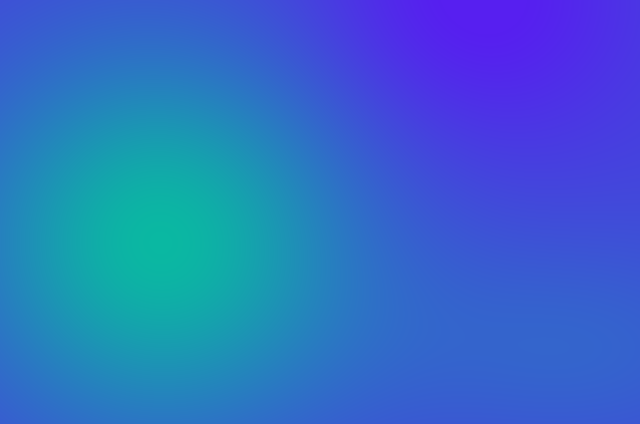
A Shadertoy shader for this background:

```glsl
// A soft backdrop: a teal glow at the left, violet at the upper right, calm blue below it.
// Three elliptical Gaussian glows shape one smooth field,
// and that field blends between two end colours.

const vec3 TEAL   = vec3(0.040, 0.720, 0.635);
const vec3 VIOLET = vec3(0.340, 0.120, 0.940);

// Field level far from every glow: 0 is teal, 1 is violet
const float BASE_LEVEL = 0.75;

// Centres and radii are fractions of the canvas
const vec2  TEAL_CENTRE   = vec2(0.25, 0.43);
const vec2  TEAL_RADIUS   = vec2(0.31, 0.46);
const float TEAL_STRENGTH = 0.75;

const vec2  VIOLET_CENTRE   = vec2(0.74, 1.00);
const vec2  VIOLET_RADIUS   = vec2(0.26, 0.35);
const float VIOLET_STRENGTH = 0.28;

const vec2  BLUE_CENTRE   = vec2(0.90, 0.18);
const vec2  BLUE_RADIUS   = vec2(0.34, 0.28);
const float BLUE_STRENGTH = 0.20;

// Elliptical Gaussian, 1 at its centre
float glow(vec2 p, vec2 centre, vec2 radius) {
    vec2 d = (p - centre) / radius;
    return exp(-dot(d, d));
}

void mainImage(out vec4 fragColor, in vec2 fragCoord) {
    vec2 uv = fragCoord / iResolution.xy;

    // Sum the glows into one blend field
    float blend = BASE_LEVEL;
    blend -= TEAL_STRENGTH * glow(uv, TEAL_CENTRE, TEAL_RADIUS);
    blend += VIOLET_STRENGTH * glow(uv, VIOLET_CENTRE, VIOLET_RADIUS);
    blend -= BLUE_STRENGTH * glow(uv, BLUE_CENTRE, BLUE_RADIUS);

    fragColor = vec4(mix(TEAL, VIOLET, clamp(blend, 0.0, 1.0)), 1.0);
}
```
